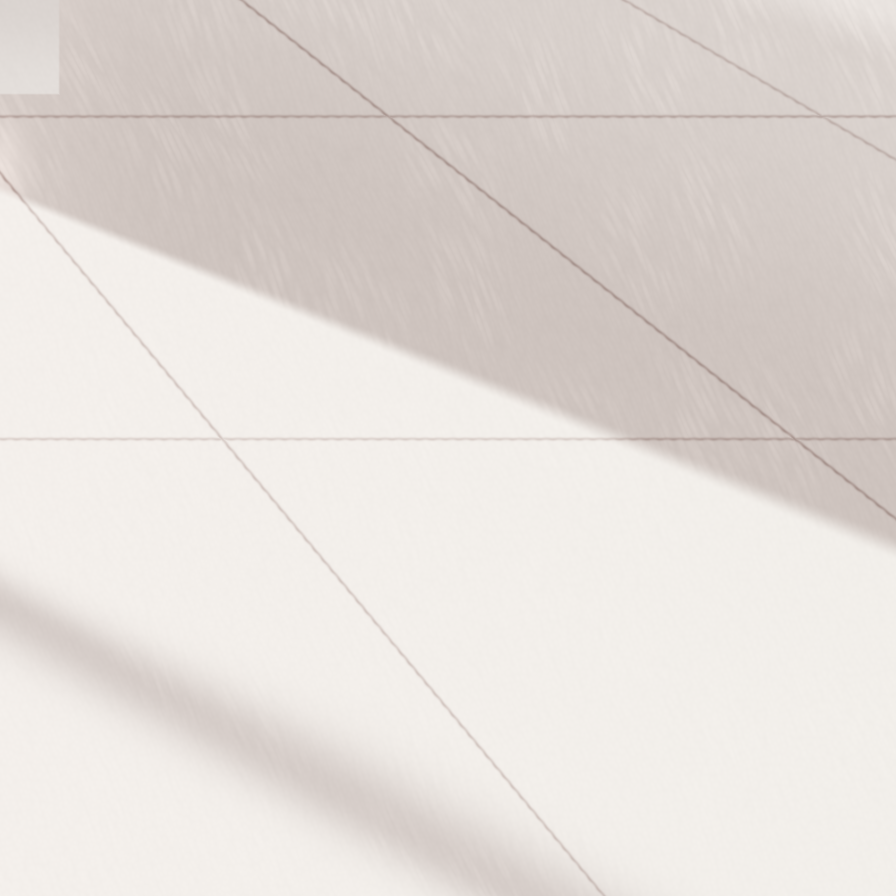
Reproduce this texture procedurally as a Shadertoy shader.

```glsl
// Pale stone tiles with thin joints, crossed by a broad slanted shadow and a soft band.

vec2 hash2(vec2 c) {
    vec2 q = vec2(dot(c, vec2(127.1, 311.7)), dot(c, vec2(269.5, 183.3)));
    return fract(sin(q) * 43758.55);
}

// Distance to the nearest jittered cell point
float cellular(vec2 p) {
    vec2 cell = floor(p), f = fract(p);
    float nearest = 2.0;
    for (int y = -1; y <= 1; y++)
        for (int x = -1; x <= 1; x++) {
            vec2 o = vec2(x, y);
            nearest = min(nearest, length(o + hash2(cell + o) - f));
        }
    return nearest;
}

// Signed distance to the falling line y = height - slope * x, positive above
float lineSide(vec2 p, float height, float slope) {
    return (p.y - height + slope * p.x) / sqrt(1.0 + slope * slope);
}

// Thin joint with a faint twisted-thread ripple along its length
float joint(vec2 p, float height, float slope) {
    float along = (p.x - slope * p.y) / sqrt(1.0 + slope * slope);
    float twist = sin(along * 420.0);
    float d = lineSide(p, height, slope) + 0.0003 * twist;
    return exp(-pow(d / 0.0018, 2.0)) * (0.88 + 0.12 * twist);
}

void mainImage(out vec4 fragColor, in vec2 fragCoord) {
    vec2 p = fragCoord / iResolution.xy;

    // Sunlit stone
    vec3 lit = mix(vec3(0.955, 0.938, 0.922), vec3(0.948, 0.936, 0.918), p.x);

    // Shadow tone: deepest by its edge, paler toward the top
    float edge = lineSide(p, 0.788, 0.4);
    vec3 shade = mix(vec3(0.808, 0.768, 0.748), vec3(0.855, 0.825, 0.807),
                     smoothstep(0.08, 0.48, edge));
    shade += 0.025 * smoothstep(0.22, 0.0, p.x);
    shade += 0.07 * smoothstep(0.05, 0.0, p.x) * smoothstep(0.89, 0.82, p.y);

    // Broad shadow, its edge softening to the right
    float blur = mix(0.006, 0.014, p.x);
    float shadow = smoothstep(-blur, blur, edge);
    vec3 color = mix(lit, shade, shadow);

    // Blurred band, crisper on its upper side
    float offset = lineSide(p, 0.328, 0.56);
    float spread = offset > 0.0 ? mix(0.028, 0.052, smoothstep(0.0, 0.5, p.x)) : 0.040;
    float band = exp(-pow(offset / spread, 2.0));
    color = mix(color, vec3(0.822, 0.785, 0.768), 0.88 * band);

    // Light spilling into the upper right corner
    float spill = smoothstep(-0.025, 0.045, lineSide(p, 1.285, 0.34));
    color = mix(color, vec3(0.925, 0.905, 0.89), 0.85 * spill);

    // Bright block in the upper left corner
    float block = smoothstep(0.0015, -0.0015, max(p.x - 0.066, 0.895 - p.y));
    vec3 blockTone = mix(vec3(0.89, 0.87, 0.855), vec3(0.855, 0.83, 0.815),
                         smoothstep(0.9, 1.0, p.y));
    color = mix(color, blockTone, block);

    // Slanted fibres in patches, strongest where shaded
    vec2 grain = vec2(dot(p, vec2(0.92, 0.40)), dot(p, vec2(-0.40, 0.92)));
    grain.x += 0.004 * sin(grain.y * 19.0 + 3.0 * sin(grain.x * 11.0));
    float patches = smoothstep(0.65, 0.1, cellular(grain * vec2(9.0, 5.0)));
    float fibre = smoothstep(0.55, 0.08, cellular(grain * vec2(120.0, 14.0)));
    float fine = 0.45 - cellular(grain * vec2(210.0, 38.0) + 7.0);
    float shaded = max(shadow * (1.0 - block), 0.6 * band);
    color += mix(0.003, 0.024, shaded) * (fibre * patches - 0.15);
    color += mix(0.006, 0.014, shaded) * fine;
    color += 0.008 * (0.45 - cellular(p * 170.0));

    // Tile joints: two level rows and three receding diagonals
    float rows = max(joint(p, 0.870, 0.0), joint(p, 0.510, 0.0));
    float diagonals = max(joint(p, 0.807, 1.197),
                      max(joint(p, 1.2137, 0.793), 0.65 * joint(p, 1.4096, 0.588)));
    float seam = max(0.8 * rows, diagonals) * mix(0.75, 1.1, shadow);
    color *= 1.0 - seam * vec3(0.17, 0.22, 0.23);

    fragColor = vec4(clamp(color, 0.0, 1.0), 1.0);
}
```
